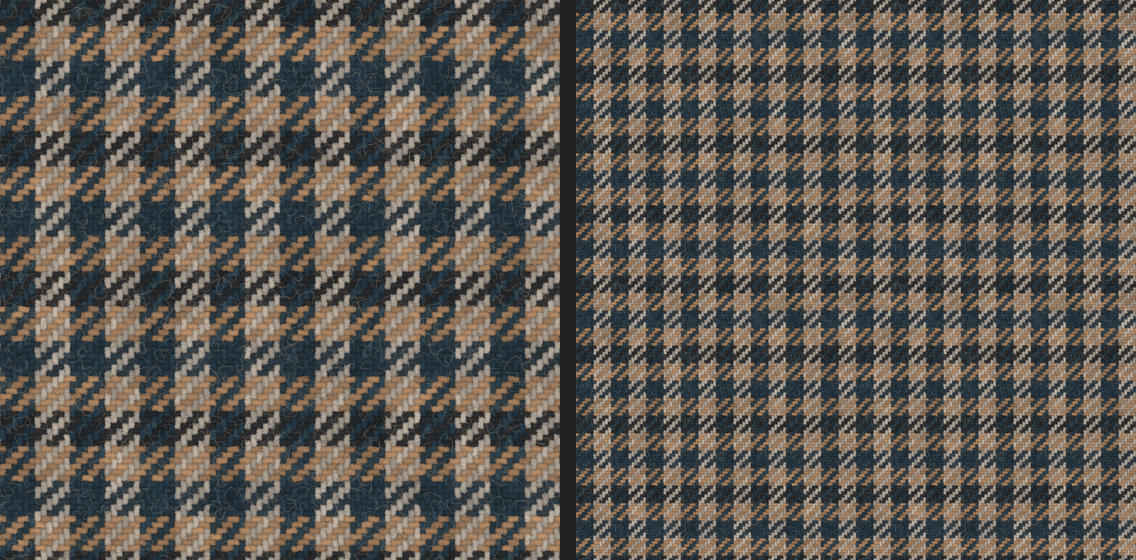
Left, the tile; right, the same tile 2 across and 2 down.
Reproduce this texture procedurally as a Shadertoy shader.

```glsl
// Woven wool check: 2/2 twill with navy and cream warp, tan, navy and black weft, and loose curly hairs.

const float TAU = 6.2831853;
const float THREADS = 96.0; // yarns across and down, six per stripe

float hash(vec2 p) {
    vec3 q = fract(p.xyx * 0.1031);
    q += dot(q, q.yzx + 33.33);
    return fract((q.x + q.y) * q.z);
}

vec3 warpColor(float column) {
    bool cream = mod(floor(column / 6.0), 2.0) > 0.5;
    return cream ? vec3(0.69, 0.645, 0.595) : vec3(0.145, 0.22, 0.268);
}

vec3 weftColor(float row) {
    float stripe = mod(floor(row / 6.0), 4.0);
    if (mod(stripe, 2.0) < 0.5) return vec3(0.65, 0.495, 0.36);
    return stripe > 2.0 ? vec3(0.155, 0.155, 0.16) : vec3(0.155, 0.205, 0.24);
}

vec3 weave(vec2 uv) {
    // Yarns wander slightly and fray at their edges
    vec2 bend = sin(TAU * (uv.yx * 23.0 + uv * 9.0)) + sin(TAU * (uv.yx * 41.0 - uv * 17.0));
    vec2 fray = sin(TAU * (uv.yx * 157.0 + 3.0 * sin(TAU * uv * 19.0)));
    vec2 p = uv * THREADS - vec2(0.0, 1.5) + 0.06 * bend + 0.06 * fray;
    vec2 cell = floor(p), f = p - cell;

    // The yarn on top steps diagonally and floats over two others
    float phase = mod(cell.x - cell.y, 4.0);
    bool warp = phase < 1.5;
    float skip = warp ? 1.0 - phase : phase - 2.0;
    float across = warp ? f.x : f.y;
    float along = 0.5 * (skip + (warp ? f.y : f.x));
    vec2 start = cell - skip * (warp ? vec2(0.0, 1.0) : vec2(1.0, 0.0));
    vec2 id = mod(start, THREADS);
    vec2 here = mod(cell, THREADS);
    vec3 lengthwise = warpColor(here.x), crosswise = weftColor(here.y);
    vec3 yarn = mix(lengthwise, crosswise, warp ? 0.06 : 0.94);

    // Rounded section, tucked ends, twisted fibres and uneven dye
    float tone = hash(id + (warp ? 11.0 : 201.0));
    float shade = mix(0.72, 1.02, sqrt(sin(0.5 * TAU * across)));
    shade *= mix(0.8, 1.0, smoothstep(0.0, 0.2, min(along, 1.0 - along)));
    shade *= 0.9 + 0.2 * tone;
    shade *= 1.0 + 0.05 * sin(across * 19.0 + along * 7.0 + TAU * tone);
    return yarn * shade;
}

// Open curls scattered one per cell, some left out
float hairs(vec2 uv, float count, float seed) {
    vec2 g = uv * count;
    float cover = 0.0;
    for (int y = -1; y <= 1; y++)
    for (int x = -1; x <= 1; x++) {
        vec2 cell = floor(g) + vec2(x, y);
        vec2 id = mod(cell, count) + seed;
        vec2 d = g - cell - vec2(hash(id + 7.0), hash(id + 31.0));
        float turn = fract(atan(d.y, d.x) / TAU + hash(id + 53.0));
        float radius = 0.15 + 0.35 * hash(id + 71.0) + 0.25 * turn
                     + 0.08 * sin(TAU * turn * 3.0 + 9.0 * hash(id + 83.0));
        float span = 0.3 + 0.6 * hash(id + 97.0);
        float stroke = 1.0 - smoothstep(0.0, 0.0018 * count, abs(length(d) - radius));
        stroke *= smoothstep(0.0, 0.06, turn) * (1.0 - smoothstep(span - 0.06, span, turn));
        cover = max(cover, stroke * step(0.3, hash(id + 113.0)));
    }
    return cover;
}

void mainImage(out vec4 fragColor, in vec2 fragCoord) {
    // Average a 3 by 3 grid of samples to soften the fine weave
    vec3 cloth = vec3(0.0);
    for (int k = 0; k < 9; k++) {
        vec2 offset = (vec2(k % 3, k / 3) - 1.0) * 0.00095;
        cloth += weave(fract(fragCoord / iResolution.xy + offset)) / 9.0;
    }
    vec2 uv = fragCoord / iResolution.xy;

    // Soft worn patches
    float wear = sin(TAU * (3.0 * uv.x + 2.0 * uv.y) + 2.0 * sin(TAU * uv.y))
               + sin(TAU * (5.0 * uv.y - 4.0 * uv.x) + 2.0 * sin(TAU * 2.0 * uv.x));
    cloth *= 1.0 + 0.025 * wear;

    // Loose fibres: pale curls over a few dark ones
    cloth = mix(cloth, cloth * 0.65, 0.45 * hairs(uv, 43.0, 160.0));
    cloth = mix(cloth, vec3(0.52, 0.48, 0.43), 0.3 * hairs(uv, 47.0, 300.0));
    cloth = mix(cloth, vec3(0.55, 0.51, 0.46), 0.34 * hairs(uv, 36.0, 0.0));
    fragColor = vec4(cloth, 1.0);
}
```
